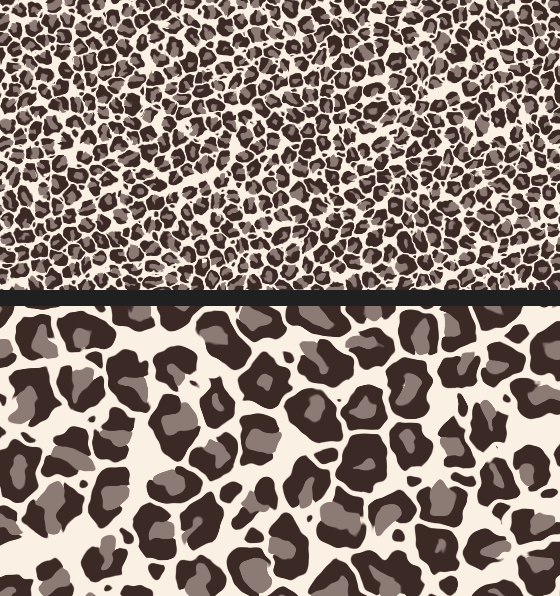
Top, the full canvas; bottom, a detail of the centre.
This pattern is drawn by a WebGL 2 fragment shader. Its source:

```glsl
#version 300 es
precision highp float;

uniform vec2 u_resolution;
out vec4 fragColor;

float hash(vec2 p) {
    return fract(sin(dot(p, vec2(127.1, 311.7))) * 43758.5453);
}

vec2 hash2(vec2 p) {
    return vec2(hash(p), hash(p + 57.3));
}

float noise(vec2 p) {
    vec2 i = floor(p), f = fract(p);
    f = f * f * (3.0 - 2.0 * f);
    return mix(mix(hash(i), hash(i + vec2(1, 0)), f.x),
               mix(hash(i + vec2(0, 1)), hash(i + vec2(1, 1)), f.x), f.y);
}

vec2 wobble(vec2 p) {
    return vec2(noise(p), noise(p + 31.7)) - 0.5;
}

vec2 turn(vec2 v, float angle) {
    float c = cos(angle), s = sin(angle);
    return mat2(c, -s, s, c) * v;
}

// Slightly stretched disc; dots are smaller than rosettes
float spotDistance(vec2 offset, vec2 seed, bool isDot) {
    float size = hash(seed + 11.9);
    float radius = isDot ? mix(0.13, 0.25, size) : mix(0.43, 0.57, size);
    float stretch = mix(1.0, 1.25, hash(seed + 5.7));
    vec2 q = turn(offset, 6.2832 * hash(seed + 13.1));
    return length(q * vec2(stretch, 1.0 / stretch)) - radius;
}

// Taupe heart: a capsule that widens outward and often breaks the ring
float heartDistance(vec2 offset, vec2 seed) {
    vec2 q = turn(offset, 6.2832 * hash(seed + 3.1));
    float back = -0.02 - 0.5 * pow(hash(seed + 19.7), 4.0);
    float front = mix(0.04, 0.75, hash(seed + 23.3));
    float halfWidth = mix(0.07, 0.18, hash(seed + 29.1)) + 0.22 * max(q.x, 0.0);
    return length(vec2(q.x - clamp(q.x, back, front), q.y)) - halfWidth;
}

void main() {
    float pixel = 16.5 / u_resolution.y;
    vec2 p = turn(gl_FragCoord.xy * pixel, 0.35) + 40.0;
    p += 0.6 * wobble(p * 0.4) + 0.22 * wobble(p * 2.6) + 0.1 * wobble(p * 5.5 + 9.0);

    // Staggered rosettes with dots in the gaps: nearest spot, soft minimum of the rest
    float nearest = 4.0, others = 0.0;
    vec2 spotSeed = vec2(0), spotOffset = vec2(0);
    bool spotIsDot = false;
    for (int y = -1; y <= 1; y++) {
        float row = floor(p.y) + float(y);
        float shift = 0.5 * mod(row, 2.0);
        for (int i = 0; i < 6; i++) {
            bool isDot = i > 2;
            vec2 cell = vec2(floor(p.x - shift) + float(i % 3) - 1.0, row);
            vec2 seed = cell + (isDot ? 97.0 : 0.0);
            if (isDot && hash(seed + 7.3) > 0.5) continue;
            vec2 center = cell + vec2(0.5 + shift, 0.5) + 0.38 * (hash2(seed) - 0.5);
            if (isDot) center += vec2(0.5, 0.38);
            float d = spotDistance(p - center, seed, isDot);
            others += exp(-14.0 * max(d, nearest));
            if (d < nearest) {
                nearest = d;
                spotSeed = seed;
                spotOffset = p - center;
                spotIsDot = isDot;
            }
        }
    }
    float neighbour = -log(others) / 14.0;

    // Taupe heart, absent from the dots
    float heart = heartDistance(spotOffset, spotSeed) + 0.14 * (noise(p * 4.5) - 0.5);
    if (spotIsDot) heart = 1.0;
    float taupe = smoothstep(0.8 * pixel, -0.8 * pixel, heart);

    // Spot body, notched where the heart breaks through its rim
    float body = min(-nearest, 0.5 * (neighbour - nearest) - 0.05);
    float edge = 0.75 * clamp(fwidth(body), 0.3 * pixel, pixel);
    body -= 0.025 * taupe + 0.06 * exp(-pow(heart / 0.05, 2.0));
    float spot = smoothstep(-edge, edge, body);

    vec3 cream = vec3(0.985, 0.94, 0.895);
    vec3 fur = mix(vec3(0.23, 0.16, 0.15), vec3(0.55, 0.48, 0.46), taupe);
    fragColor = vec4(mix(cream, fur, spot), 1.0);
}
```
